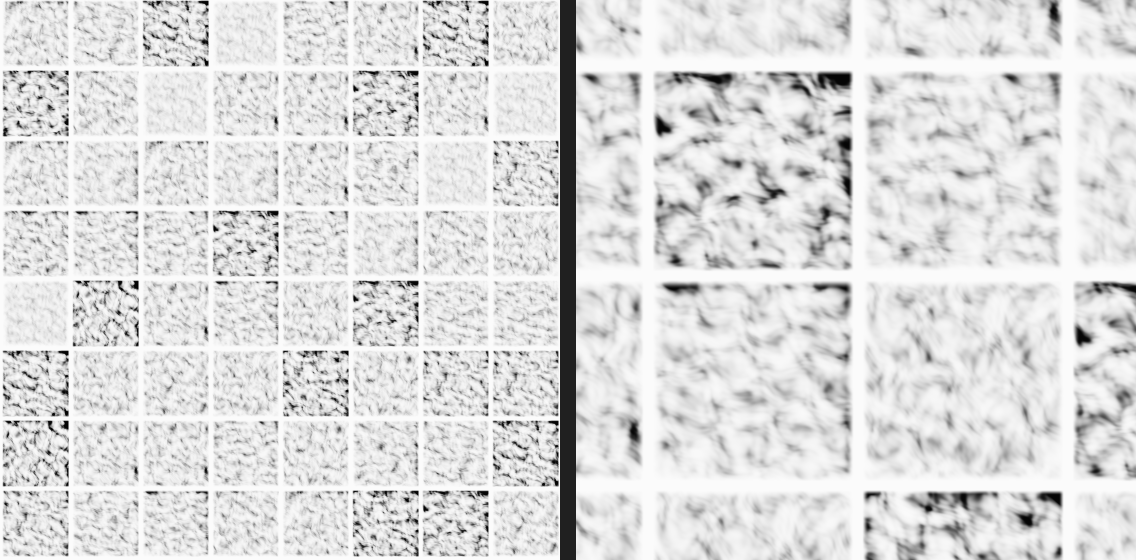
Left: the whole. Right: its middle third, enlarged.
Write a Shadertoy shader that draws this texture map.

```glsl
const float TILES = 8.0;
const float VARIANTS = 22.0;
const float HALF_GAP = 0.03;
const vec2 GRID_OFFSET = vec2(0.01, 0.02);

float hash(vec2 p) {
    vec3 q = fract(p.xyx * vec3(0.1031, 0.1030, 0.0973));
    q += dot(q, q.yzx + 33.33);
    return fract((q.x + q.y) * q.z);
}

vec2 gradient(vec2 cell) {
    float angle = 6.28319 * hash(cell);
    return vec2(cos(angle), sin(angle));
}

float gradientNoise(vec2 p) {
    vec2 i = floor(p);
    vec2 f = p - i;
    vec2 w = f * f * f * (f * (f * 6.0 - 15.0) + 10.0);
    vec2 e = vec2(1.0, 0.0);
    float low = mix(dot(gradient(i), f),
                    dot(gradient(i + e.xy), f - e.xy), w.x);
    float high = mix(dot(gradient(i + e.yx), f - e.yx),
                     dot(gradient(i + e.xx), f - e.xx), w.x);
    return mix(low, high, w.y);
}

mat2 rotation(float angle) {
    float c = cos(angle), s = sin(angle);
    return mat2(c, s, -s, c);
}

// Slanted streaks with finer flecks over them
float streaks(vec2 p, float slant, float seed) {
    vec2 shift = vec2(seed * 37.0, seed * 19.0);
    vec2 warp = 0.05 * vec2(gradientNoise(p * 6.0 + shift),
                            gradientNoise(p * 6.0 + shift + 51.0));
    vec2 along = rotation(slant) * (p + warp);
    vec2 across = rotation(slant + 0.9) * (p + warp);
    return gradientNoise(along * vec2(7.0, 13.0) + shift)
         + 0.55 * gradientNoise(across * vec2(13.0, 23.0) + shift + 9.0)
         + 0.25 * gradientNoise(along * vec2(22.0, 45.0) + shift + 27.0);
}

// Blotchy band of soot that fades with distance from one edge
float edgeSoot(float dist, float along, float seed) {
    float blotch = gradientNoise(vec2(along * 7.0, seed * 13.0 + 0.5));
    float width = 0.045 + 0.035 * blotch;
    return exp(-dist * dist / (width * width)) * max(0.0, 0.65 + 1.5 * blotch);
}

float tileInk(vec2 p, float variant) {
    float wear = variant / (VARIANTS - 1.0);
    float dark = smoothstep(0.66, 0.86, wear);
    float pale = 1.0 - smoothstep(0.0, 0.16, wear);
    float slant = mix(0.1, 0.9, hash(vec2(variant, 3.0)));
    float topWear = max(dark, 0.7 * step(0.8, hash(vec2(variant, 7.0))));
    float rightWear = max(dark, 0.7 * step(0.72, hash(vec2(variant, 11.0))));
    vec2 low = p - HALF_GAP;
    vec2 high = 1.0 - HALF_GAP - p;

    // Soot gathers along the top and right edges, most in their corner
    float soot = topWear * edgeSoot(high.y, p.x, variant + 1.0)
               + rightWear * edgeSoot(high.x, p.y, variant + 2.0)
               + 0.5 * dark * edgeSoot(low.x, p.y, variant + 3.0)
               + 0.4 * dark * edgeSoot(low.y, p.x, variant + 4.0)
               + dark * exp(-dot(high, high) / 0.004);

    float contrast = mix(2.7, 3.8, dark) - 1.1 * pale;
    float base = mix(0.085, 0.115, dark) - 0.02 * pale;
    float ink = base * exp(contrast * streaks(p, slant, variant) + 2.4 * soot);
    ink = 1.0 - exp(-ink * (1.0 + 0.6 * ink));

    // Pale tiles melt into the joint, sooty ones stop sharply
    float softness = mix(0.045, 0.02, dark) + 0.05 * pale;
    vec2 inside = smoothstep(vec2(-0.012), vec2(softness), low)
                * smoothstep(vec2(-0.012), vec2(softness * 0.7), high);
    return ink * inside.x * inside.y;
}

void mainImage(out vec4 fragColor, in vec2 fragCoord) {
    vec2 grid = fragCoord / iResolution.xy * TILES - GRID_OFFSET;
    vec2 cell = floor(grid);
    float variant = floor(hash(cell + 17.0) * VARIANTS);
    float ink = tileInk(grid - cell, variant);

    vec3 joint = vec3(0.985);
    vec3 soot = vec3(0.02);
    fragColor = vec4(mix(joint, soot, clamp(ink, 0.0, 1.0)), 1.0);
}
```
